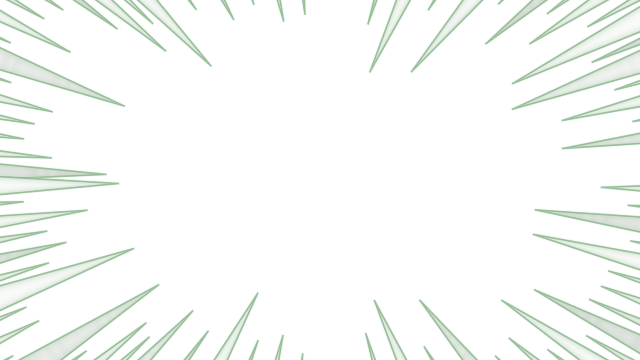
Give the GLSL for this background, as a Shadertoy shader.

```glsl
// Pale green speed-line spikes that burst inward from the border of a white canvas.
// Four mirrored fans step through angles in a loop; a cosine per fan sets how far
// each tip reaches, and a wedge distance gives the fill, inner shade and outline.

// Signed distance to a wedge with its tip at the origin, opening along dir.
float wedgeDistance(vec2 p, vec2 dir, float slope) {
    float along = dot(p, dir);
    float across = abs(p.x * dir.y - p.y * dir.x);
    return max((across - slope * along) * inversesqrt(1.0 + slope * slope), -along);
}

// Angle above or below the horizontal, sparser toward the vertical.
float spikeAngle(float k, int fan, bool onRight) {
    float degrees = 6.4 * k + vec4(1.0, 1.5, 1.0, 1.5)[fan] + 9.0 * max(k - 7.0, 0.0);
    if (onRight) degrees += 4.0 * smoothstep(6.0, 7.0, k);
    return radians(degrees);
}

// Tip distance as a fraction of the way from the centre to the border.
float tipReach(float k, int fan, bool minor) {
    if (minor) return 0.91 + 0.07 * sin(5.1 * k + 2.0 * float(fan));
    float wave = cos(vec4(1.57, 1.75, 2.6, 2.1)[fan] * (k - vec4(5.5, 1.3, 4.0, 6.0)[fan]));
    return vec4(0.68, 0.78, 0.72, 0.74)[fan] + vec4(0.11, 0.17, 0.16, 0.14)[fan] * wave;
}

// Lays one spike over the colour below it.
vec3 paintSpike(vec3 below, float d, float along, float grey, float pixel) {
    vec3 fill = mix(vec3(0.98, 0.985, 0.98), vec3(0.87, 0.88, 0.87), grey);
    fill -= 0.015 * grey * sin(along * 90.0 + 3.0 * sin(along * 37.0));
    fill = mix(fill, vec3(0.76, 0.84, 0.76), 0.8 * exp(min(d, 0.0) / 0.008));
    vec3 color = mix(below, fill, smoothstep(pixel, -pixel, d));

    // Green rim with a faint cool fringe just outside it.
    float rim = 1.0 - smoothstep(0.0004, 0.0012 + pixel, abs(d));
    float fringe = 1.0 - smoothstep(0.0, 0.002 + pixel, abs(d - 0.002));
    color = mix(color, vec3(0.78, 0.91, 0.87), 0.3 * fringe);
    return mix(color, vec3(0.53, 0.70, 0.52), 0.8 * rim);
}

void mainImage(out vec4 fragColor, in vec2 fragCoord) {
    float pixel = 1.0 / iResolution.y;
    vec2 p = (fragCoord - 0.5 * iResolution.xy) * pixel;
    vec2 halfSize = 0.5 * iResolution.xy * pixel;
    vec3 color = vec3(1.0);

    // Fans run counterclockwise from the upper right; odd steps are minor spikes.
    for (int fan = 0; fan < 4; fan++) {
        bool onRight = fan == 0 || fan == 3;
        vec2 side = vec2(onRight ? 1.0 : -1.0, fan < 2 ? 1.0 : -1.0);
        for (int j = 19; j >= 0; j--) {
            float k = 0.5 * float(j);
            bool minor = (j & 1) == 1;
            if ((fan == 0 && k < 1.0) || (onRight && k > 8.5)) continue;

            float angle = spikeAngle(k, fan, onRight);
            vec2 ray = vec2(cos(angle), sin(angle));
            float border = min(halfSize.x / ray.x, halfSize.y / max(ray.y, 0.001));
            float reach = tipReach(k, fan, minor);
            vec2 dir = ray * side;
            vec2 fromTip = p - dir * border * reach;

            float slope = minor ? 0.055 : 0.065 + 0.12 * max(0.72 - reach, 0.0);
            float grey = smoothstep(0.3, 1.0, sin(2.3 * k + 1.7 * float(fan)));
            float d = wedgeDistance(fromTip, dir, slope);
            color = paintSpike(color, d, dot(fromTip, dir), grey, pixel);
        }
    }
    fragColor = vec4(color, 1.0);
}
```
